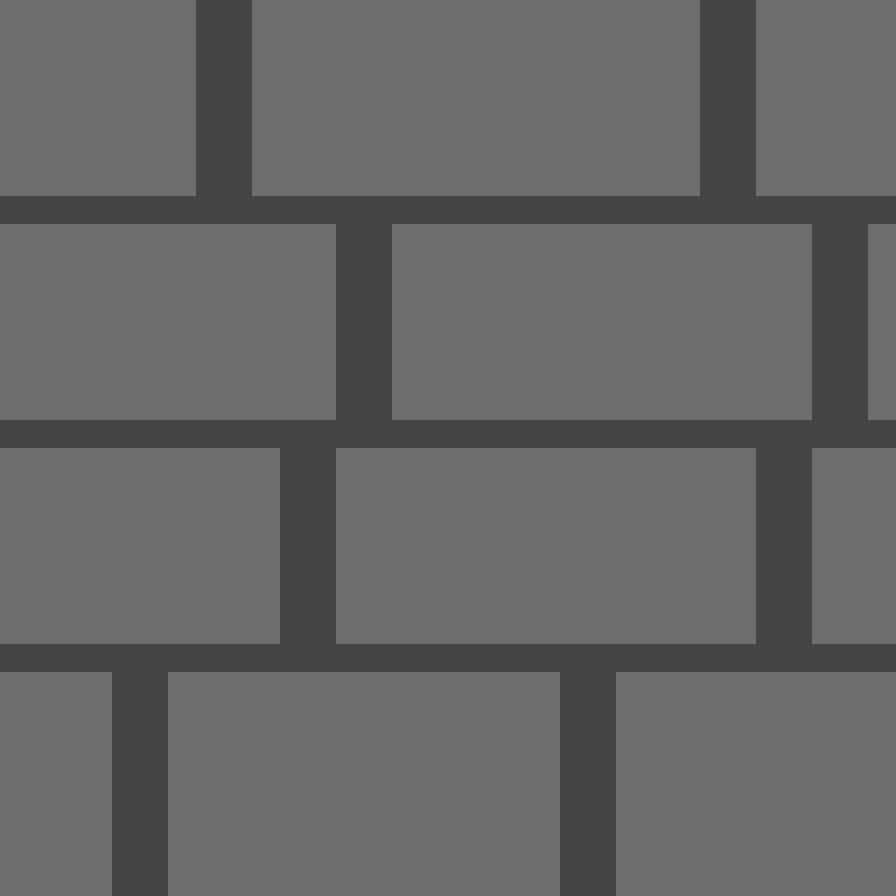
Give the GLSL for this pattern, as a three.js fragment shader.

```glsl
// Flat grey brick wall: four courses with uneven stagger, wide upright joints and thin bed joints.

#define GRID 32.0            // layout units across the canvas
#define COURSES 4.0
#define BED_WIDTH 1.0        // horizontal mortar, in units
#define JOINT_WIDTH 2.0      // upright mortar, in units
#define JOINT_START vec4(5.0, 11.0, 13.0, 8.0)     // first joint centre per course, bottom to top
#define JOINT_SPACING vec4(16.0, 17.0, 17.0, 18.0) // brick plus joint per course
#define BRICK_COLOR vec3(0.431)
#define MORTAR_COLOR vec3(0.271)

varying vec2 vUv;

// Value belonging to one course
float pickCourse(vec4 values, float course) {
  return dot(values, vec4(equal(vec4(0.0, 1.0, 2.0, 3.0), vec4(course))));
}

// Smoothed coverage of a band around its centre line
float band(float distanceToCentre, float width, float pixel) {
  return clamp(0.5 + (0.5 * width - distanceToCentre) / pixel, 0.0, 1.0);
}

void main() {
  vec2 p = vUv * GRID;
  vec2 pixel = max(fwidth(p), vec2(1e-4));
  float courseHeight = GRID / COURSES;

  // Bed joints sit at the foot of every course but the lowest
  float height = p.y - 0.5 * BED_WIDTH;
  float bedIndex = clamp(floor(height / courseHeight + 0.5), 1.0, COURSES - 1.0);
  float bed = band(abs(height - bedIndex * courseHeight), BED_WIDTH, pixel.y);

  // Upright joints repeat along each course with its own start and spacing
  float course = clamp(floor(height / courseHeight), 0.0, COURSES - 1.0);
  float spacing = pickCourse(JOINT_SPACING, course);
  float offset = p.x - pickCourse(JOINT_START, course);
  float toJoint = abs(mod(offset + 0.5 * spacing, spacing) - 0.5 * spacing);
  float joint = band(toJoint, JOINT_WIDTH, pixel.x);

  gl_FragColor = vec4(mix(BRICK_COLOR, MORTAR_COLOR, max(bed, joint)), 1.0);
}
```
